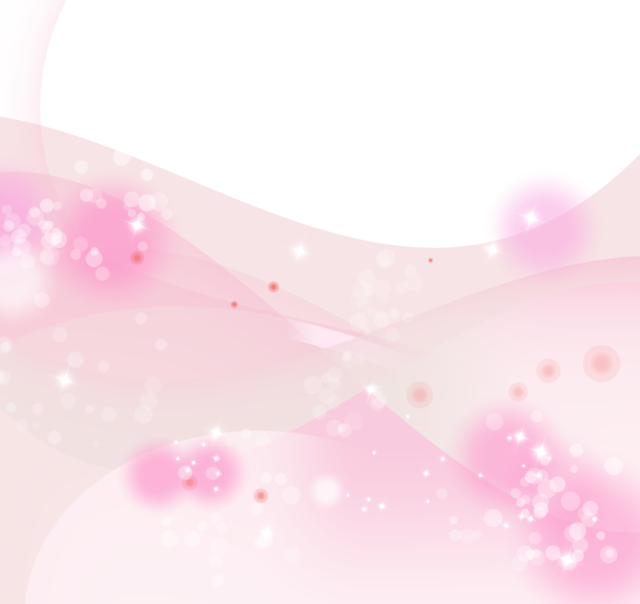
Write a Shadertoy shader that draws this background.

```glsl
const vec3 WHITE = vec3(1);
const vec3 PALE = vec3(.97, .895, .9);
const vec3 ROSE = vec3(.97, .72, .81);
const vec3 MIST = vec3(.94, .895, .885);
const vec3 MILK = vec3(.995, .945, .96);
const vec3 PINK = vec3(.99, .58, .79);
const vec3 LILAC = vec3(.98, .67, .88);
const vec3 CORAL = vec3(.95, .42, .4);

vec2 hash2(float n) {
  return fract(sin(vec2(n * 12.9898, n * 78.233 + 4.1)) * 4375.85);
}

// Cubic through four heights at x = 0, 1/3, 2/3, 1
float wave(float x, vec4 h) {
  float t = 3. * x, a = t - 1., b = t - 2., c = t - 3.;
  return dot(h, vec4(-a * b * c / 6., t * b * c / 2., -t * a * c / 2., t * a * b / 6.));
}

float inside(float gap, float soft) {
  return smoothstep(-soft, soft, gap);
}

// Translucent sheet: opacity runs from edge to interior
vec3 veil(vec3 base, vec3 tint, float gap, float soft, float edge, float inner, float depth) {
  float a = mix(inner, edge, exp(-max(gap, 0.) / depth));
  return mix(base, tint, a * inside(gap, soft));
}

vec3 sheet(vec3 base, vec3 tint, float gap, float soft, float alpha) {
  return mix(base, tint, alpha * inside(gap, soft));
}

float glow(vec2 p, vec2 c, float r) {
  return 1. - smoothstep(.3 * r, r, length(p - c));
}

float disc(vec2 p, vec2 c, float r, float soft) {
  return inside(r - length(p - c), soft);
}

float star(vec2 p, vec2 c, float size) {
  vec2 d = mat2(.95, .31, -.31, .95) * (p - c) / size, e = abs(d);
  float rays = exp(-30. * e.x - 3.5 * e.y) + exp(-30. * e.y - 3.5 * e.x);
  return min(1., exp(-14. * dot(d, d)) + rays * (1. - smoothstep(.5, 1.2, length(d))));
}

vec2 scatter(vec2 c, float r, float seed) {
  vec2 h = hash2(seed);
  return c + r * sqrt(h.x) * vec2(cos(6.2832 * h.y), sin(6.2832 * h.y));
}

// cloud: centre, radius, opacity
vec3 bokeh(vec3 col, vec2 p, vec4 cloud, float seed, float soft) {
  for (float i = 0.; i < 22.; i++) {
    vec2 h = hash2(seed + i + 300.), c = scatter(cloud.xy, cloud.z, seed + i);
    col = sheet(col, WHITE, mix(.006, .016, h.x) - length(p - c), soft, cloud.w * mix(.4, 1., h.y));
  }
  return col;
}

vec3 sparkle(vec3 col, vec2 p, vec2 c, float r, float seed) {
  for (float i = seed; i < seed + 9.; i++)
    col = mix(col, WHITE, star(p, scatter(c, r, i), mix(.007, .018, hash2(i + 50.).y)));
  return col;
}

void mainImage(out vec4 fragColor, in vec2 fragCoord) {
  vec2 p = fragCoord / iResolution.y;
  float x = fragCoord.x / iResolution.x, y = p.y, soft = 1. / iResolution.y;

  // Gaps below the flowing edges
  float top = wave(x, vec4(.807, .686, .59, .745)) - y;
  float fall = wave(x, vec4(.715, .57, .274, .118)) - y;
  float hump = wave(x, vec4(.539, .565, .394, .229)) - y;
  float ribbon = wave(x, vec4(.683, .508, .419, .229)) - y;
  float fold = wave(x, vec4(.428, .49, .399, .229)) - y;
  float rise = wave(x, vec4(.449, .376, .485, .576)) - y;
  float swell = wave(x, vec4(.325, .234, .416, .532)) - y;

  // Upper field and round rim
  vec3 col = sheet(WHITE, PALE, top, soft, 1.);
  float rim = length(p - vec2(.4545, .821)) - .388;
  col = veil(col, ROSE, rim, soft, .25 - .25 * smoothstep(.1, .3, x), 0., .03);

  // Crossing sheets
  col = veil(col, ROSE, fall, soft, .42, .16, .12);
  col = veil(col, ROSE, hump, soft, .25, 0., .1);
  col = sheet(col, ROSE, min(ribbon, -fold), soft, .32);
  col = veil(col, mix(ROSE, MIST, .6), fold, soft, .4, .25, .1);
  float sheen = smoothstep(.44, .5, x) - smoothstep(.57, .67, x);
  col = sheet(col, vec3(1, .92, .97), min(fold, .033 - fold), soft, .85 * sheen);
  col = veil(col, mix(ROSE, MIST, .35), rise, soft, .5, 0., .05);
  col = veil(col, mix(MIST, PALE, smoothstep(.5, 1., x)), rise, soft, .35, .8, .06);
  col = veil(col, ROSE, rise, soft, .45 * smoothstep(.65, 1., x), 0., .06);
  col = veil(col, mix(MIST, MILK, smoothstep(.6, .85, x)), swell, soft, .75, .85, .1);
  col = veil(col, ROSE, swell, soft, .5 * smoothstep(.65, .95, x), 0., .08);

  // Lower field and rounded hill
  vec3 deep = mix(PALE, vec3(.98, .79, .87), smoothstep(.22, .55, x));
  deep = mix(MILK, deep, smoothstep(-.05, .28, y));
  deep = mix(PALE, deep, smoothstep(0., .2, x));
  col = sheet(col, deep, min(swell, fall), soft, .95);
  float hill = .3 - .3 * length((p - vec2(.427, -.019)) / vec2(.386, .306));
  col = sheet(col, MILK, hill, soft, .75 - .75 * smoothstep(.38, .58, x));

  // Colour glows: centre, radius, strength
  vec4 glows[6] = vec4[6](vec4(.185, .603, .125, .68), vec4(.262, .213, .072, .65),
    vec4(.348, .217, .07, .65), vec4(.84, .243, .112, .6),
    vec4(.985, .105, .155, .55), vec4(.92, .19, .105, .35));
  for (int i = 0; i < 6; i++) col = mix(col, PINK, glows[i].w * glow(p, glows[i].xy, glows[i].z));
  col = mix(col, LILAC, .7 * glow(p, vec2(0, .635), .115));
  col = mix(col, LILAC, .6 * glow(p, vec2(.902, .62), .105));
  col = mix(col, WHITE, .65 * glow(p, vec2(.02, .535), .085));

  // Ringed coral dots: centre, radius
  vec3 dots[10] = vec3[10](vec3(.453, .525, .009), vec3(.227, .573, .011), vec3(.388, .496, .006),
    vec3(.713, .569, .004), vec3(.695, .346, .022), vec3(.858, .351, .016), vec3(.908, .386, .02),
    vec3(.996, .398, .031), vec3(.314, .201, .013), vec3(.432, .179, .012));
  for (int i = 0; i < 10; i++) {
    vec3 d = dots[i];
    float strength = mix(.75, .22, smoothstep(.008, .016, d.z));
    col = mix(col, CORAL, .5 * strength * disc(p, d.xy, d.z, soft));
    col = mix(col, CORAL, strength * glow(p, d.xy, .75 * d.z));
  }

  // Clouds of pale discs
  vec4 clouds[8] = vec4[8](vec4(.175, .645, .105, .5), vec4(.045, .62, .06, .4),
    vec4(.14, .385, .15, .32), vec4(.64, .505, .07, .24), vec4(.565, .35, .07, .28),
    vec4(.385, .165, .13, .42), vec4(.86, .185, .13, .5), vec4(.96, .16, .11, .5));
  for (int i = 0; i < 8; i++) col = bokeh(col, p, clouds[i], 31. * float(i) + 5., soft);

  // Bright stars: centre, size
  vec3 stars[11] = vec3[11](vec3(.227, .627, .042), vec3(.496, .584, .042), vec3(.879, .639, .045),
    vec3(.815, .587, .04), vec3(.107, .371, .045), vec3(.358, .284, .036), vec3(.614, .355, .03),
    vec3(.861, .277, .034), vec3(.895, .252, .045), vec3(.939, .073, .045), vec3(.441, .118, .036));
  for (int i = 0; i < 11; i++) col = mix(col, WHITE, star(p, stars[i].xy, stars[i].z));

  // Fine sparkles
  col = sparkle(col, p, vec2(.65, .22), .1, 11.);
  col = sparkle(col, p, vec2(.325, .235), .06, 47.);
  col = sparkle(col, p, vec2(.9, .18), .12, 83.);
  col = mix(col, WHITE, .7 * glow(p, vec2(.541, .187), .035));
  fragColor = vec4(col, 1);
}
```
